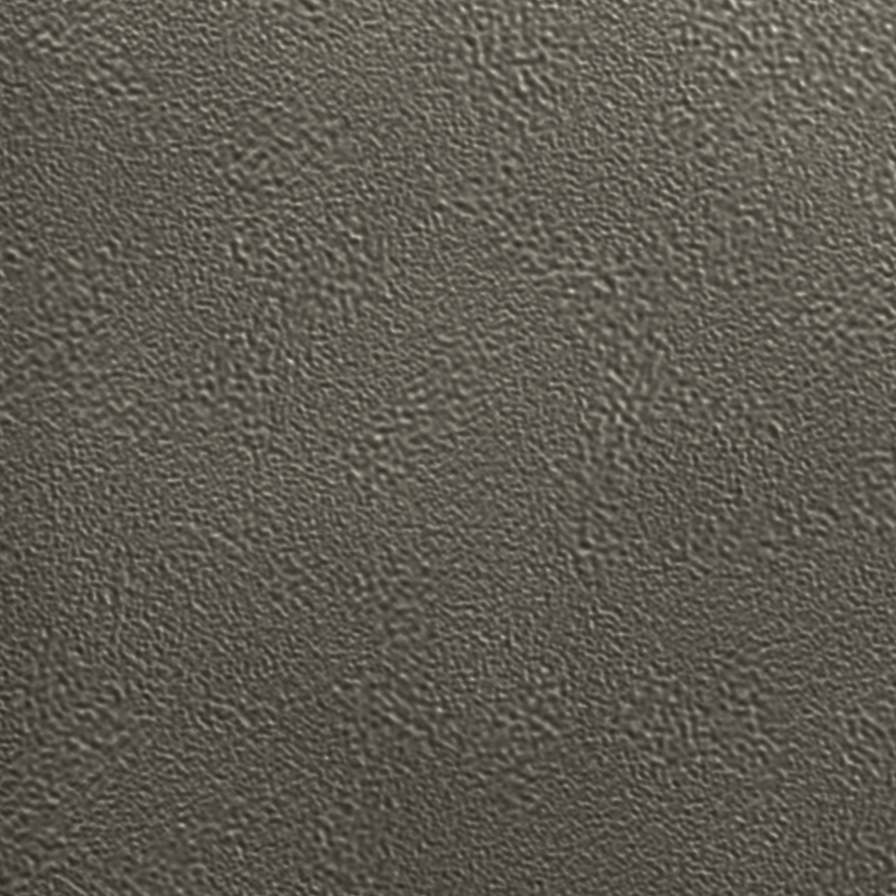
Write a WebGL 2 fragment shader that draws this texture.

```glsl
#version 300 es
precision highp float;
// Dull olive-grey embossed leather with fine pebbled grain and coarser patches.

uniform vec2 u_resolution;
out vec4 fragColor;

float hash(vec2 cell) {
    vec3 q = fract(cell.xyx * vec3(0.1031, 0.1030, 0.0973));
    q += dot(q, q.yzx + 33.33);
    return fract((q.x + q.y) * q.z);
}

vec2 randomDirection(vec2 cell) {
    float angle = 6.2832 * hash(cell);
    return vec2(cos(angle), sin(angle));
}

float gradientNoise(vec2 p) {
    vec2 cell = floor(p);
    vec2 f = p - cell;
    vec2 fade = f * f * f * (f * (f * 6.0 - 15.0) + 10.0);
    vec2 e = vec2(1.0, 0.0);
    float a = dot(randomDirection(cell), f);
    float b = dot(randomDirection(cell + e.xy), f - e.xy);
    float c = dot(randomDirection(cell + e.yx), f - e.yx);
    float d = dot(randomDirection(cell + e.xx), f - e.xx);
    return mix(mix(a, b, fade.x), mix(c, d, fade.x), fade.y);
}

vec2 rotate(vec2 p, float angle) {
    float c = cos(angle), s = sin(angle);
    return vec2(c * p.x - s * p.y, s * p.x + c * p.y);
}

// One layer of rounded bumps with a shadow on the side away from the light.
float bumps(vec2 uv, vec2 toLight, float cells, float turn) {
    vec2 p = rotate(uv * cells, turn) + 200.0;
    vec2 l = rotate(toLight, turn);
    return gradientNoise(p - 0.1 * l) - 0.6 * gradientNoise(p + 0.45 * l);
}

// Two layers turned against each other, so neither grid shows.
float grainRelief(vec2 uv, vec2 toLight, float cells) {
    return 0.7 * (bumps(uv, toLight, cells, 0.6) + bumps(uv, toLight, cells * 1.12, 2.3));
}

void main() {
    vec2 uv = gl_FragCoord.xy / u_resolution;

    // The light comes from the upper right and swings a little from place to place.
    vec2 toLight = rotate(vec2(0.53, 0.85), 0.7 * gradientNoise(uv * 5.0 + 31.0));

    // Grains are slightly longer along a shallow falling diagonal.
    vec2 ridge = vec2(0.85, -0.53);
    vec2 grainUv = uv - 0.14 * ridge * dot(ridge, uv);

    // Patches where the grain grows coarse, more often near the upper right.
    float patches = gradientNoise(uv * 8.0 + 11.0) + 0.4 * gradientNoise(uv * 17.0 + 47.0);
    float coarse = smoothstep(-0.25, 0.45, patches + 0.15 * smoothstep(1.2, 1.9, uv.x + uv.y));

    // Blend both grains at constant contrast.
    float fineGrain = grainRelief(grainUv, toLight, 140.0);
    float coarseGrain = grainRelief(grainUv, toLight, 104.0);
    float relief = mix(fineGrain, coarseGrain, coarse) / length(vec2(1.0 - coarse, coarse));
    relief *= 0.8 + 0.08 * coarse + 0.15 * gradientNoise(uv * 5.0 + 83.0);

    // Broad light falling from the top right, with faint mottling.
    float light = 0.25 * (uv.y - 0.5) + 0.12 * (uv.x - 0.5) * uv.y;
    light -= 0.07 * smoothstep(0.12, 0.0, uv.x);
    light += 0.07 * gradientNoise(uv * 3.0 + 19.0) + 0.04 * gradientNoise(uv * 10.0 + 53.0);

    float tone = 0.368 * exp(light + relief);
    vec3 color = mix(vec3(0.28, 0.26, 0.23), vec3(0.57, 0.55, 0.50), (tone - 0.28) / 0.29);
    fragColor = vec4(clamp(color, 0.0, 1.0), 1.0);
}
```
